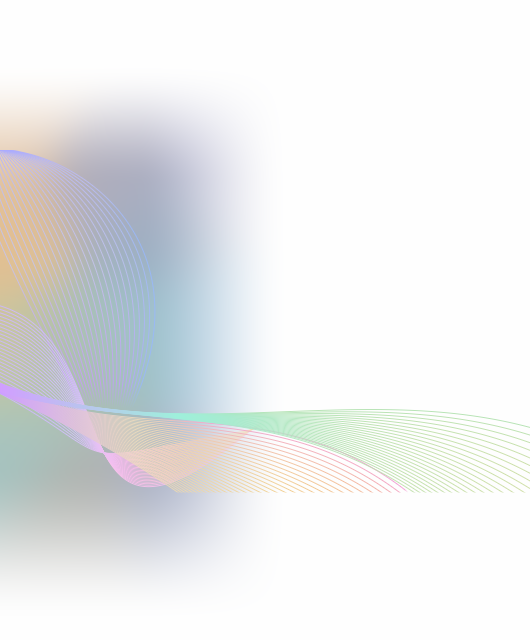
This background is drawn by a Shadertoy shader. Its source:

```glsl
// Draws fine flowing line ribbons over a soft pastel glow on white.

// Layout: the canvas is CANVAS design units in size, y pointing down.
const vec2 CANVAS = vec2(636.0, 768.0);
const float LINE_WIDTH = 1.15;
const float LINE_OPACITY = 0.92;
const float RIBBON_FLOOR = 591.0;
const vec3 PAPER = vec3(0.996);

// Glow: soft limits and the colour spots inside it.
const vec2 GLOW_RIGHT = vec2(165.0, 348.0);
const vec2 GLOW_TOP = vec2(75.0, 222.0);
const vec2 GLOW_BOTTOM = vec2(555.0, 748.0);
const float SPOT_RADIUS = 72.0;
const int SPOTS = 12;
const vec2 SPOT_PLACE[SPOTS] = vec2[](
    vec2(0, 285), vec2(0, 140), vec2(140, 210), vec2(190, 285),
    vec2(195, 400), vec2(100, 430), vec2(0, 430), vec2(0, 540),
    vec2(90, 610), vec2(210, 590), vec2(260, 200), vec2(270, 400));
const vec3 SPOT_COLOR[SPOTS] = vec3[](
    vec3(0.89, 0.75, 0.57), vec3(0.90, 0.80, 0.70), vec3(0.69, 0.68, 0.74),
    vec3(0.61, 0.68, 0.76), vec3(0.62, 0.77, 0.81), vec3(0.66, 0.75, 0.70),
    vec3(0.79, 0.78, 0.62), vec3(0.64, 0.77, 0.76), vec3(0.70, 0.70, 0.68),
    vec3(0.67, 0.70, 0.79), vec3(0.72, 0.72, 0.82), vec3(0.60, 0.73, 0.85));

// A ribbon blends from its first to its last cubic curve.
struct Ribbon {
    vec4 along, first, last;        // Bezier controls: shared axis, cross axis
    float count, fadeRate;          // number of lines, sharpness of the end
    vec3 c0, c1, c2, c3, edge;      // colours along the ribbon, first-edge tint
};

const Ribbon VEIL = Ribbon(
    vec4(180, 180, 283, 490), vec4(0, 85, 252, 158), vec4(0, -60, -8, 98),
    24.0, 20.0,
    vec3(0.66, 0.66, 1.0), vec3(0.74, 0.74, 0.95), vec3(0.78, 0.77, 0.92),
    vec3(0.77, 0.58, 0.97), vec3(0.60, 0.72, 0.98));
const Ribbon LOOP = Ribbon(
    vec4(0, 160, 60, 320), vec4(367, 415, 732, 500), vec4(472, 560, 560, 512),
    26.0, 5.0,
    vec3(0.80, 0.72, 1.0), vec3(0.84, 0.76, 0.98), vec3(0.99, 0.74, 0.93),
    vec3(0.95, 0.86, 0.66), vec3(0.98, 0.76, 0.93));
const Ribbon AMBER = Ribbon(
    vec4(0, 163.3, 326.7, 490), vec4(462, 540, 462, 591), vec4(472, 545, 650, 850),
    33.0, 100.0,
    vec3(0.80, 0.62, 1.0), vec3(0.94, 0.87, 0.74), vec3(0.94, 0.82, 0.55),
    vec3(0.95, 0.74, 0.40), vec3(0.95, 0.60, 0.82));
const Ribbon MEADOW = Ribbon(
    vec4(0, 213.3, 426.7, 640), vec4(460, 540, 455, 514), vec4(470, 530, 452, 729),
    24.0, 1000.0,
    vec3(0.82, 0.62, 1.0), vec3(0.62, 0.94, 0.86), vec3(0.72, 0.88, 0.68),
    vec3(0.81, 0.86, 0.62), vec3(0.69, 0.88, 0.68));

float bezier(vec4 c, float t) {
    float s = 1.0 - t;
    return dot(c, vec4(s * s * s, 3.0 * s * s * t, 3.0 * s * t * t, t * t * t));
}

float bezierSlope(vec4 c, float t) {
    float s = 1.0 - t;
    return 3.0 * dot(c.yzw - c.xyz, vec3(s * s, 2.0 * s * t, t * t));
}

// Curve parameter at a position on the shared, rising axis.
float solveAlong(vec4 c, float position) {
    float t = 0.5, stepSize = 0.25;
    for (int i = 0; i < 16; i++) {
        t += bezier(c, t) < position ? stepSize : -stepSize;
        stepSize *= 0.5;
    }
    return t;
}

vec3 ramp(Ribbon r, float t) {
    vec3 c = mix(r.c0, r.c1, clamp(3.0 * t, 0.0, 1.0));
    c = mix(c, r.c2, clamp(3.0 * t - 1.0, 0.0, 1.0));
    return mix(c, r.c3, clamp(3.0 * t - 2.0, 0.0, 1.0));
}

// p.x runs along the ribbon, p.y across it.
vec3 drawRibbon(vec3 color, Ribbon r, vec2 p, float pixel) {
    if (p.x < r.along.x || p.x > r.along.w) return color;
    float t = solveAlong(r.along, p.x);
    float run = max(bezierSlope(r.along, t), 0.001);
    float opacity = LINE_OPACITY * clamp((1.0 - t) * r.fadeRate, 0.0, 1.0);
    vec3 base = ramp(r, t);
    for (float i = 0.0; i < r.count; i++) {
        float k = i / (r.count - 1.0);
        vec4 curve = mix(r.first, r.last, k);
        float slope = bezierSlope(curve, t) / run;
        float d = abs(p.y - bezier(curve, t)) * inversesqrt(1.0 + slope * slope);
        float cover = clamp((0.5 * LINE_WIDTH - d) / pixel + 0.5, 0.0, 1.0);
        vec3 tint = mix(base, r.edge, exp(-7.0 * k) * smoothstep(0.3, 0.6, t));
        color = mix(color, tint, cover * opacity);
    }
    return color;
}

vec3 drawGlow(vec2 p) {
    vec4 sum = vec4(0.0);
    for (int i = 0; i < SPOTS; i++) {
        vec2 offset = (p - SPOT_PLACE[i]) / SPOT_RADIUS;
        sum += vec4(SPOT_COLOR[i], 1.0) * exp(-dot(offset, offset));
    }
    float mask = smoothstep(GLOW_TOP.x, GLOW_TOP.y, p.y)
        * (1.0 - smoothstep(GLOW_BOTTOM.x, GLOW_BOTTOM.y, p.y))
        * (1.0 - smoothstep(GLOW_RIGHT.x, GLOW_RIGHT.y, p.x));
    return mix(PAPER, sum.rgb / max(sum.a, 1e-30), mask);
}

void mainImage(out vec4 fragColor, in vec2 fragCoord) {
    vec2 uv = fragCoord / iResolution.xy;
    vec2 p = vec2(uv.x, 1.0 - uv.y) * CANVAS;
    float pixel = CANVAS.y / iResolution.y;
    vec3 glow = drawGlow(p);
    vec3 color = drawRibbon(glow, VEIL, p.yx, pixel);
    color = drawRibbon(color, LOOP, p, pixel);
    color = drawRibbon(color, AMBER, p, pixel);
    color = drawRibbon(color, MEADOW, p, pixel);
    // Cut the ribbons along a straight floor.
    float above = clamp((RIBBON_FLOOR - p.y) / pixel + 0.5, 0.0, 1.0);
    fragColor = vec4(mix(glow, color, above), 1.0);
}
```
